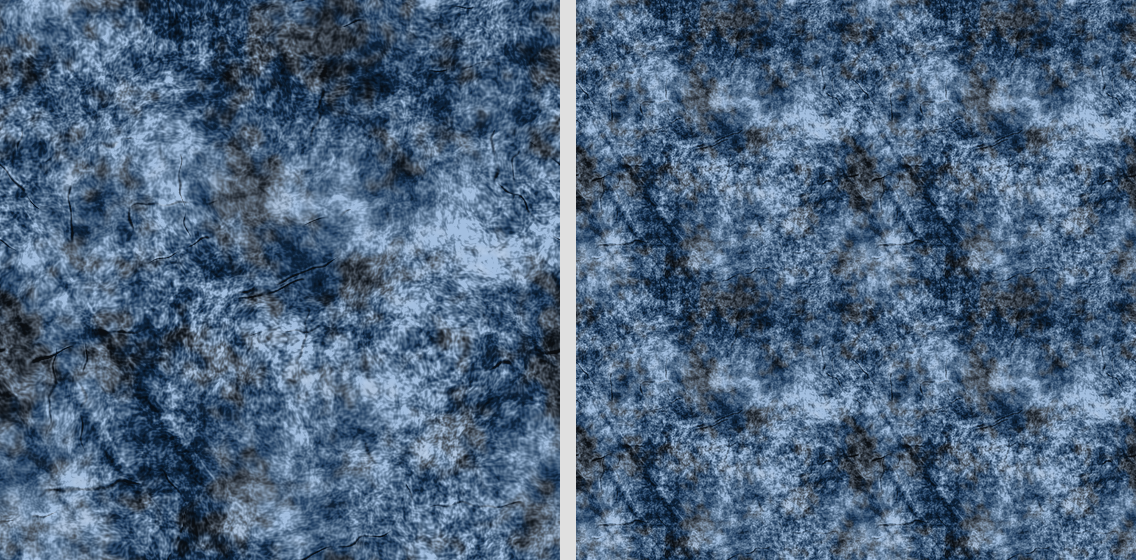
Left: one tile. Right: repeated 2 by 2.
Reproduce this texture procedurally as a Shadertoy shader.

```glsl
#define NAVY  vec3(0.05, 0.14, 0.24)
#define DEEP  vec3(0.14, 0.26, 0.40)
#define SLATE vec3(0.28, 0.39, 0.51)
#define MIST  vec3(0.42, 0.53, 0.65)
#define ICE   vec3(0.64, 0.75, 0.88)
#define RUST  vec3(1.00, 0.97, 0.95)
#define BRIGHTNESS 0.38
#define GRAIN 0.265
#define FACET_CELLS 6.0
#define FACET_TONE 0.18
#define CRACKS 34
#define VEINS 3

// Integer hash: two values from 0 to 1
vec2 hash2(vec2 cell, float seed) {
    uvec2 v = uvec2(ivec2(cell) + ivec2(int(seed) * 977, int(seed) * 313 + 71));
    v = v * 1664525u + 1013904223u;
    v.x += v.y * 1664525u;
    v.y += v.x * 1664525u;
    v ^= v >> 16u;
    v.x += v.y * 1664525u;
    v.y += v.x * 1664525u;
    v ^= v >> 16u;
    return vec2(v & 65535u) / 65535.0;
}

float cornerSlope(vec2 cell, vec2 offset, vec2 period, float seed) {
    float a = 6.28318 * hash2(mod(cell, period), seed).x;
    return dot(vec2(cos(a), sin(a)), offset);
}

// Gradient noise that wraps over the unit square
float noise(vec2 uv, vec2 period, float seed) {
    vec2 p = (uv + seed * vec2(0.137, 0.271)) * period;
    vec2 i = floor(p), f = p - i, e = vec2(1.0, 0.0);
    vec2 u = f * f * f * (f * (f * 6.0 - 15.0) + 10.0);
    float low = mix(cornerSlope(i, f, period, seed),
                    cornerSlope(i + e, f - e, period, seed), u.x);
    float high = mix(cornerSlope(i + e.yx, f - e.yx, period, seed),
                     cornerSlope(i + 1.0, f - 1.0, period, seed), u.x);
    return mix(low, high, u.y);
}

// Mottling from broad patches down to speckle
float mottle(vec2 uv, float roughness) {
    float sum = 0.0, period = 3.0;
    for (int k = 0; k < 7; k++) {
        float gain = k < 4 ? 1.0 : roughness;
        sum += gain * noise(uv, vec2(period), float(k + 1));
        period *= 2.0;
    }
    return sum * GRAIN;
}

// Flat broken faces: a random tone per cell, fading into its border
float facets(vec2 uv) {
    vec2 p = uv * FACET_CELLS, base = floor(p);
    float near = 9.0, next = 9.0, tone = 0.0;
    for (int y = -1; y <= 1; y++)
    for (int x = -1; x <= 1; x++) {
        vec2 cell = base + vec2(x, y), id = mod(cell, FACET_CELLS);
        float d = length(cell + hash2(id, 20.0) - p);
        if (d < near) {
            next = near;
            near = d;
            tone = hash2(id, 21.0).x - 0.5;
        } else next = min(next, d);
    }
    return tone * smoothstep(0.0, 0.07, next - near);
}

// Tapered line on the torus: x = dark gap, y = pale lip beside it
vec2 fissure(vec2 uv, vec2 centre, float angle, float halfLength, float width) {
    vec2 q = fract(uv - centre + 0.5) - 0.5;
    vec2 dir = vec2(cos(angle), sin(angle));
    q = vec2(dot(q, dir), dot(q, vec2(-dir.y, dir.x)));
    float taper = max(0.0, 1.0 - q.x * q.x / (halfLength * halfLength));
    float w = width * taper + 0.0015;
    float gap = 1.0 - smoothstep(0.0, w, abs(q.y));
    float lip = 1.0 - smoothstep(0.0, w, abs(q.y - 1.5 * w));
    return vec2(gap, lip) * smoothstep(0.0, 0.4, taper);
}

vec3 rockColour(float t) {
    vec3 c = mix(NAVY, DEEP, clamp((t - 0.15) / 0.11, 0.0, 1.0));
    c = mix(c, SLATE, clamp((t - 0.26) / 0.13, 0.0, 1.0));
    c = mix(c, MIST, clamp((t - 0.39) / 0.14, 0.0, 1.0));
    c = mix(c, ICE, clamp((t - 0.53) / 0.22, 0.0, 1.0));
    return c * mix(0.4, 1.0, smoothstep(-0.05, 0.15, t));
}

void mainImage(out vec4 fragColor, in vec2 fragCoord) {
    vec2 uv = fragCoord / iResolution.xy;
    vec2 bend = vec2(noise(uv, vec2(5.0), 31.0), noise(uv, vec2(5.0), 32.0));
    vec2 jag = vec2(noise(uv, vec2(28.0), 33.0), noise(uv, vec2(28.0), 34.0));

    // Rock body
    float roughness = 1.0 + 0.7 * noise(uv, vec2(4.0), 35.0);
    float x = mottle(uv + 0.03 * bend + 0.006 * jag, roughness);
    x += FACET_TONE * facets(uv + 0.05 * bend + 0.014 * jag);
    x += 0.13 * noise(uv + 0.01 * jag, vec2(14.0, 3.0), 36.0);

    // Short cracks: mostly level, some upright, some slanting
    vec2 cracks = vec2(0.0);
    for (int k = 0; k < CRACKS; k++) {
        vec2 id = vec2(k, 0);
        vec2 size = hash2(id, 41.0), turn = hash2(id, 42.0);
        float angle = turn.x < 0.55 ? 0.12 : turn.x < 0.8 ? 1.52 : -0.96;
        angle += 0.5 * (turn.y - 0.5);
        vec2 line = fissure(uv + 0.015 * jag, hash2(id, 40.0), angle,
                            0.03 + 0.09 * size.x, 0.001 + 0.004 * size.y * size.y);
        cracks = max(cracks, line * (0.5 + 0.5 * turn.y));
    }
    cracks *= smoothstep(-0.25, 0.15, noise(uv, vec2(22.0), 37.0));

    // Long slanting ridges, each with a shaded flank
    float ridge = 0.0, flank = 0.0;
    for (int k = 0; k < VEINS; k++) {
        float n = float(k);
        vec2 centre = vec2(0.23, 0.36) - n * vec2(0.085, 0.06);
        float angle = -0.96 - 0.04 * n, reach = 0.39 - 0.08 * n;
        vec2 path = uv + 0.012 * bend + 0.004 * jag;
        ridge = max(ridge, fissure(path, centre, angle, reach, 0.003).x * (1.0 - 0.25 * n));
        flank = max(flank, fissure(path, centre - vec2(0.016, 0.011), angle, reach, 0.02).x);
    }
    ridge *= smoothstep(-0.4, 0.2, noise(uv, vec2(18.0), 38.0));

    float tone = BRIGHTNESS + x + 0.5 * x * x;
    tone += 0.2 * ridge - 0.15 * flank + 0.13 * cracks.y - 0.34 * cracks.x;

    // Grey-brown staining, strongest in the shade and along cracks
    float stain = smoothstep(-0.05, 0.4, noise(uv + 0.02 * jag, vec2(7.0), 39.0)
                                       + 0.6 * noise(uv, vec2(30.0), 43.0));
    stain = max(stain * (1.0 - 0.7 * smoothstep(0.25, 0.6, tone)), 0.7 * cracks.x);
    vec3 colour = rockColour(tone);
    colour = mix(colour, RUST * max(tone, 0.05), 0.65 * stain);
    fragColor = vec4(clamp(colour, 0.0, 1.0), 1.0);
}
```
